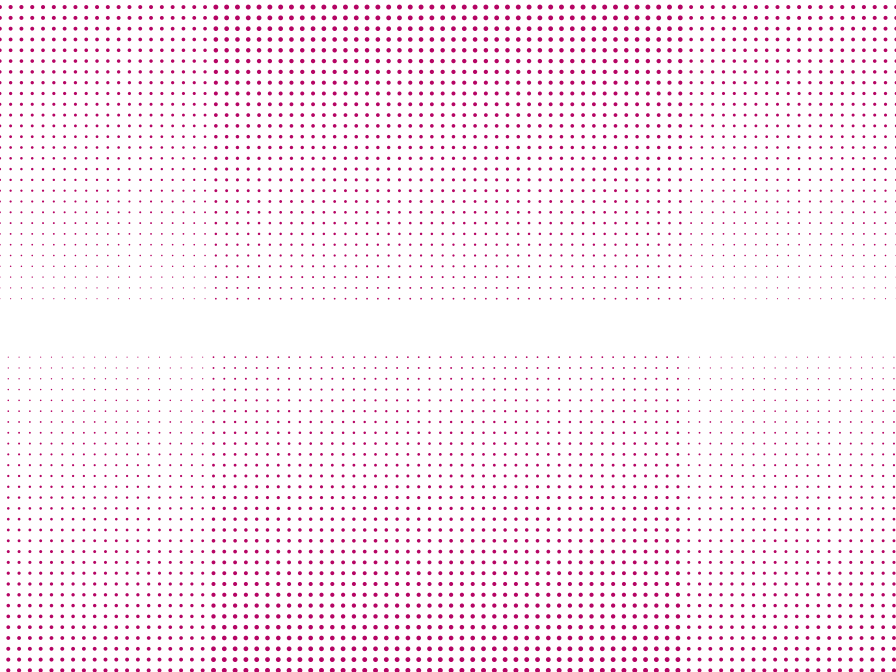
Write a Shadertoy shader that draws this background.

```glsl
// Two magenta halftone bands on white, split by an empty horizontal strip.
// Each band is a repeated dot grid whose dots shrink towards the strip;
// the side panels use smaller dots. Lengths are fractions of canvas height.

const vec3 PAPER = vec3(1.0);
const vec3 INK = vec3(0.71, 0.01, 0.39);
const float PITCH = 0.016073;
const vec2 CENTRE_PANEL = vec2(0.3125, 1.019);  // left and right limits
const vec2 CENTRE_RADII = vec2(0.00130, 0.00365); // near strip, near border
const vec2 SIDE_RADII = vec2(0.00080, 0.00290);
const int SAMPLES = 4;

// Dot radius from its column position and its growth away from the strip.
float dotRadius(float x, float growth) {
    float outside = max(CENTRE_PANEL.x - x, x - CENTRE_PANEL.y);
    float side = mix(SIDE_RADII.x, SIDE_RADII.y, growth);
    side *= 1.0 + 0.2 * max(outside, 0.0);
    float centre = mix(CENTRE_RADII.x, CENTRE_RADII.y, growth);
    return outside > 0.0 ? side : centre;
}

// Coverage of one band; rows are counted away from the strip.
float dotBand(vec2 p, vec2 origin, float direction, float lastRow, float blur) {
    vec2 axis = vec2(1.0, direction);
    vec2 grid = (p - origin) * axis / PITCH;
    vec2 cell = floor(grid + 0.5);
    if (cell.y < 0.0 || cell.y > lastRow) return 0.0;
    float dist = length(grid - cell) * PITCH;
    float radius = dotRadius(origin.x + cell.x * PITCH, cell.y / lastRow);
    return clamp((radius - dist) / blur + 0.5, 0.0, 1.0);
}

// Both bands, with y measured upwards from the lower edge.
float halftone(vec2 p, float blur) {
    float upper = dotBand(p, vec2(0.3212, 0.5555), 1.0, 27.0, blur);
    float lower = dotBand(p, vec2(0.3177, 0.4685), -1.0, 29.0, blur);
    return max(upper, lower);
}

void mainImage(out vec4 fragColor, in vec2 fragCoord) {
    // Average subsamples so that the smallest dots keep their true weight.
    float stepSize = 1.0 / float(SAMPLES);
    float blur = stepSize / iResolution.y;
    float coverage = 0.0;
    for (int j = 0; j < SAMPLES; j++) {
        for (int i = 0; i < SAMPLES; i++) {
            vec2 offset = (vec2(i, j) + 0.5) * stepSize - 0.5;
            coverage += halftone((fragCoord + offset) / iResolution.y, blur);
        }
    }
    coverage *= stepSize * stepSize;
    fragColor = vec4(mix(PAPER, INK, coverage), 1.0);
}
```
